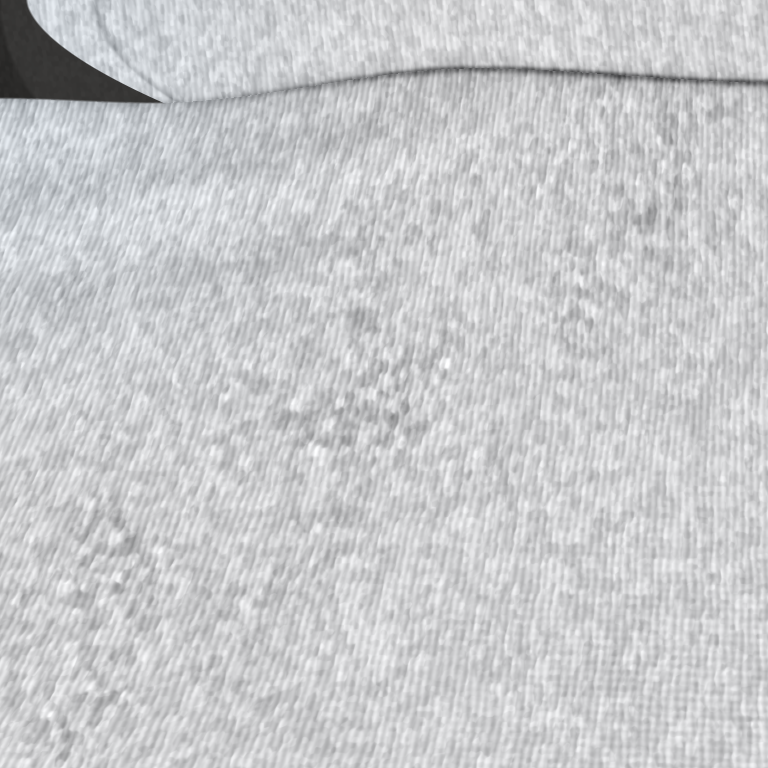
Give the GLSL for this texture, as a Shadertoy shader.

```glsl
// Pale ribbed upholstery with soft folds, a cushion seam and a dark gap in the corner.

const float TAU = 6.2831853;

vec2 hash2(vec2 p) {
    vec3 q = fract(p.xyx * vec3(0.1031, 0.1030, 0.0973));
    q += dot(q, q.yzx + 33.33);
    return fract((q.xx + q.yz) * q.zy);
}

// Smooth cellular noise: random cell tones blended by distance, centred on 0
float cellTone(vec2 p) {
    vec2 base = floor(p), f = p - base;
    float sum = 0.0, total = 0.0;
    for (int j = -1; j <= 1; j++)
    for (int i = -1; i <= 1; i++) {
        vec2 o = vec2(i, j);
        vec2 h = hash2(base + o + 200.0);
        vec2 d = o + 0.15 + 0.7 * h - f;
        float w = exp(-7.0 * dot(d, d));
        sum += w * fract(h.x * 17.3 + h.y * 41.7);
        total += w;
    }
    return sum / total - 0.5;
}

// Slow mottling from layered sines, roughly -1 to 1
float mottle(vec2 p) {
    float sum = 0.0, amp = 0.5;
    for (int i = 0; i < 4; i++) {
        p = mat2(0.8, -0.6, 0.6, 0.8) * p * 1.6 + 1.7;
        sum += amp * sin(p.x + 1.3 * sin(p.y)) * cos(0.8 * p.y);
        amp *= 0.75;
    }
    return sum;
}

// Shadow along a fold: d is the height above it, with a width on each side
float foldShade(float d, float below, float above) {
    float t = d / (d < 0.0 ? below : above);
    return exp(-t * t);
}

float seamHeight(float x) {
    return 0.872 - 0.006 * smoothstep(0.0, 0.2, x)
         + 0.045 * smoothstep(0.2, 0.62, x) - 0.018 * smoothstep(0.62, 1.0, x);
}

void mainImage(out vec4 fragColor, in vec2 fragCoord) {
    vec2 p = fragCoord / iResolution.xy;
    float soft = max(0.002, 1.0 / iResolution.y);
    float aboveSeam = p.y - seamHeight(p.x);
    float cushion = smoothstep(-soft, soft, aboveSeam);

    // Ribs lean to the right on the left side and stand upright on the right
    float lean = 0.42 * (1.0 - p.x) * (p.y - 0.5);
    float rib = 106.0 * (p.x - lean) + 0.5 * mottle(p * 5.0);
    rib = mix(rib, 118.0 * p.x + 12.0 * p.y, step(0.0, aboveSeam));

    // Crumpled patches run diagonally across the seat
    float across = dot(p - vec2(0.45, 0.46), vec2(-0.64, 0.77));
    float blotch = mottle(p * 9.0 + 3.0);
    float rough = exp(-across * across / 0.035) * smoothstep(-0.7, 0.8, blotch);
    rough *= 1.0 - cushion;

    // Knit: wavering ribs, stretched stitches and finer fuzz
    float stitch = cellTone(vec2(rib, p.y * 62.0));
    float fuzz = cellTone(vec2(rib * 1.7 + 40.0, p.y * 150.0));
    float crumple = cellTone(vec2(rib * 0.75 + 9.0, p.y * 68.0 + p.x * 30.0));
    float ribWave = sin(TAU * (rib + 0.35 * stitch + 0.5 * rough * crumple));
    float rows = sin(TAU * (92.0 * p.y + 4.0 * p.x));
    float grid = smoothstep(0.3, 1.0, p.x) * smoothstep(0.5, 0.05, p.y);

    float tone = 0.815 + 0.014 * mottle(p * 6.0);
    tone += ribWave * mix(0.048, 0.03, cushion);
    tone += stitch * (0.13 + 0.08 * rough) + fuzz * 0.09;
    tone += rough * (0.2 * crumple - 0.05) + 0.02 * grid * rows;

    // Folds across the upper seat, with a lit ridge between them
    float upperFold = foldShade(p.y - 0.73 - 0.19 * p.x, 0.018, 0.045);
    float lowerFold = foldShade(p.y - 0.6 - 0.2 * p.x - 0.008 * sin(14.0 * p.x), 0.05, 0.02);
    float ridge = foldShade(p.y - 0.675 - 0.2 * p.x, 0.04, 0.035);
    float folds = 0.065 * upperFold * smoothstep(0.9, 0.4, p.x)
                + 0.05 * lowerFold * smoothstep(0.55, 0.2, p.x)
                - 0.025 * ridge * smoothstep(0.75, 0.3, p.x);
    tone -= folds * (1.0 - cushion);

    // Cushion front, its side crease and the shadow in the seam
    float drop = 1.0 - clamp((p.y - 0.865) / 0.135, 0.0, 1.0);
    float crease = p.x - 0.125 - 0.11 * drop * drop;
    tone += cushion * (0.01 - 0.13 * foldShade(crease, 0.004, 0.007)
                       + 0.03 * foldShade(crease + 0.014, 0.01, 0.01));
    float seamDepth = smoothstep(0.18, 0.65, p.x);
    tone -= (0.08 + 0.27 * seamDepth) * foldShade(aboveSeam, 0.006, 0.004);
    tone -= 0.06 * foldShade(aboveSeam, 0.03, 0.014);

    // Cool daylight fades away from the upper left
    float cool = smoothstep(0.6, 0.0, p.x) * smoothstep(0.3, 0.9, p.y);
    vec3 color = tone + mix(vec3(-0.002, 0.0, 0.006), vec3(-0.022, 0.0, 0.022), cool);

    // Dark gap left of the cushion, with a deeper strip at the border
    float edge = p.x - 0.035 - 0.18 * pow(drop, 1.7);
    float gap = smoothstep(soft, -soft, edge) * cushion;
    float strip = smoothstep(0.004, -0.004, p.x - 0.05 * drop * drop);
    vec3 gapColor = vec3(0.215, 0.212, 0.208) - 0.05 * strip + 0.025 * fuzz;
    color = mix(color, gapColor, gap);

    fragColor = vec4(clamp(color, 0.0, 1.0), 1.0);
}
```
